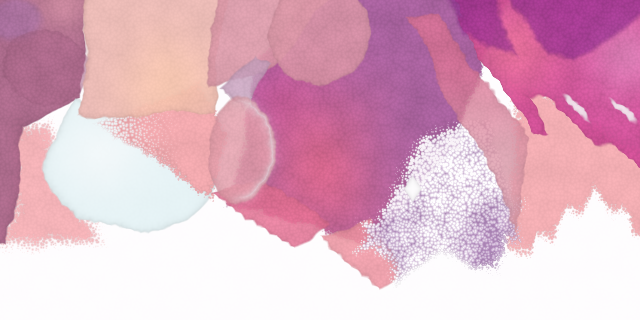
A Shadertoy shader for this background:

```glsl
// Layered watercolour washes in plum, rose and magenta bleeding onto white paper.

const vec3 PAPER = vec3(.995, .99, .995);
const vec3 PLUM = vec3(.66, .40, .53);
const vec3 PEACH = vec3(.91, .71, .69);
const vec3 ROSE = vec3(.84, .58, .64);
const vec3 SALMON = vec3(.94, .66, .68);
const vec3 ICE = vec3(.90, .95, .96);
const vec3 PURPLE = vec3(.64, .36, .60);
const vec3 CRIMSON = vec3(.83, .38, .53);
const vec3 MAGENTA = vec3(.79, .29, .57);
const vec3 VIOLET = vec3(.54, .17, .54);
const vec3 LAVENDER = vec3(.62, .44, .67);

vec2 hash2(vec2 p) {
    vec3 h = fract(p.xyx * vec3(.1031, .1030, .0973));
    h += dot(h, h.yzx + 33.33);
    return fract((h.xx + h.yz) * h.zy);
}

// Distance to the nearest scattered point, centred on zero
float cellular(vec2 p) {
    vec2 cell = floor(p), f = fract(p);
    float nearest = 2.;
    for (int i = 0; i < 9; i++) {
        vec2 o = vec2(i % 3 - 1, i / 3 - 1);
        nearest = min(nearest, length(o + hash2(cell + o + 50.) - f));
    }
    return nearest - .5;
}

// Layered sines bend straight edges into wet ones
vec2 wobble(vec2 p) {
    vec2 sum = vec2(0);
    float freq = 11., amp = .008;
    for (int i = 0; i < 4; i++) {
        sum += amp * sin(freq * p.yx + vec2(1.3, 4.1) * float(i) + 2. * sin(freq * .6 * p));
        freq *= 1.9;
        amp *= .55;
    }
    return sum;
}

float edge(vec2 p, vec2 a, vec2 b) {
    vec2 d = normalize(b - a);
    return dot(p - a, vec2(-d.y, d.x));
}

// Convex quad, corners clockwise in pairs; negative inside
float quad(vec2 p, vec4 ab, vec4 cd) {
    return max(max(edge(p, ab.xy, ab.zw), edge(p, ab.zw, cd.xy)),
               max(edge(p, cd.xy, cd.zw), edge(p, cd.zw, ab.xy)));
}

// Ellipse as centre and radii
float oval(vec2 p, vec4 e) {
    return (length((p - e.xy) / e.zw) - 1.) * min(e.z, e.w);
}

float glow(vec2 p, vec4 e) {
    vec2 d = (p - e.xy) / e.zw;
    return exp(-dot(d, d));
}

// Lay one pigment with a darker drying rim
vec3 wash(vec3 under, float d, vec3 tint, float alpha, float soft) {
    float rim = .1 * exp(-abs(d) / .007);
    return mix(under, tint * (1. - rim), alpha * smoothstep(soft, -soft, d));
}

void mainImage(out vec4 fragColor, in vec2 fragCoord) {
    vec2 uv = fragCoord / iResolution.xy * vec2(2, 1);
    float fine = 1.2 / iResolution.y;
    float grain = cellular(uv * 105.);
    float mottle = cellular(uv * 13. + 4. * wobble(uv * 2.));
    vec2 p = uv + wobble(uv) + .008 * cellular(uv * 38.);
    float dry = .04 * grain + .03 * mottle;
    vec3 col = PAPER;

    // Salmon fringes at both sides
    float fringe = .4 - .9 * abs(p.x - 1.85) + .02 * sin(p.x * 75.);
    float d = quad(p, vec4(1.61, .73, 2.06, .5), vec4(2.06, .2, 1.6, .24));
    col = wash(col, max(d, fringe - p.y) + dry, SALMON, .95, .018);
    d = quad(p, vec4(.06, .62, .15, .6), vec4(.29, .24, .02, .25));
    col = wash(col, d + dry, SALMON, .9, .025);

    // Plum corner
    d = min(quad(p, vec4(-.1, 1.1, .28, 1.1), vec4(.24, .69, .07, .6)),
            quad(p, vec4(-.1, 1.1, .165, 1.1), vec4(.02, .24, -.1, .24)));
    col = wash(col, d, mix(PLUM, ROSE, .6 * glow(p, vec4(.2, 1, .12, .1))), .97, fine);
    col = wash(col, oval(p, vec4(.04, .94, .08, .07)), LAVENDER, .45, .02);
    col = wash(col, oval(p, vec4(.14, .79, .13, .12)), PLUM, .6, fine);

    // Ice pool and the pink drying over it
    d = min(oval(p, vec4(.41, .47, .27, .19)),
            quad(p, vec4(.23, .69, .4, .62), vec4(.5, .4, .15, .5)));
    col = wash(col, d, mix(ICE, PAPER, .5 * glow(p, vec4(.32, .52, .13, .13))), 1., fine);
    d = quad(p, vec4(.3, .62, .62, .72), vec4(.7, .58, .66, .39));
    col = wash(col, d + .5 * dry, SALMON, smoothstep(.24, .48, p.x + .25 * grain), .008);

    // Purple heart with a crimson core
    d = min(quad(p, vec4(.78, .78, 1.05, 1.1), vec4(1.62, 1.1, 1.42, .54)),
            quad(p, vec4(.8, .8, 1.44, .6), vec4(1.17, .24, .72, .36)));
    vec3 tint = mix(PURPLE, MAGENTA, .55 * glow(p, vec4(.88, .68, .16, .16)));
    tint = mix(tint, CRIMSON, .95 * glow(p, vec4(1, .46, .19, .24)));
    col = wash(col, d + .4 * dry, tint, .97, .008);

    // Pale peach and rose sheets along the top
    d = quad(p, vec4(.27, 1.1, .73, 1.1), vec4(.66, .64, .25, .64));
    tint = mix(PEACH, vec3(.96, .76, .67), glow(p, vec4(.53, .73, .15, .15)));
    col = wash(col, d, tint, .93, fine);
    d = quad(p, vec4(.69, 1.1, 1.1, 1.1), vec4(.86, .8, .65, .72));
    col = wash(col, d, ROSE, .9, fine);
    col = wash(col, oval(p, vec4(1, .9, .155, .16)), ROSE, .85, fine);
    d = quad(p, vec4(.68, .72, .8, .83), vec4(.85, .81, .76, .66));
    col = wash(col, d, vec3(.77, .62, .73), .85, fine);

    // Lower drips and the pale-rimmed petal
    d = quad(p, vec4(.66, .4, .82, .44), vec4(1.03, .3, .92, .215));
    col = wash(col, d, vec3(.87, .43, .56), .85, fine);
    d = quad(p, vec4(1, .26, 1.15, .33), vec4(1.25, .15, 1.18, .1));
    col = wash(col, d, vec3(.92, .57, .62), .85, fine);
    d = oval(p, vec4(.75, .53, .1, .17));
    col = wash(col, d, mix(ROSE, SALMON, .3), .85, fine);
    col = mix(col, ICE, .5 * exp(-abs(d + .01) / .008) * smoothstep(.7, .8, p.x));

    // Dry lavender brushwork around a bare patch
    d = min(quad(p, vec4(1.34, .58, 1.52, .63), vec4(1.62, .27, 1.14, .24)),
            quad(p, vec4(1.14, .3, 1.62, .36), vec4(1.55, .16, 1.25, .12)));
    d = max(d, .22 - .6 * abs(p.x - 1.38) - p.y);
    float density = .25 + .65 * glow(p, vec4(1.57, .22, .14, .14))
                  + .3 * glow(p, vec4(1.2, .27, .12, .12)) + .9 * grain + .4 * mottle;
    col = wash(col, d + dry, mix(PAPER, LAVENDER, clamp(density, 0., .9)), .93, .012);

    // Diagonal rose ribbon
    d = quad(p, vec4(1.27, .95, 1.36, .96), vec4(1.65, .56, 1.62, .28));
    col = wash(col, d, mix(ROSE, CRIMSON, .7 * smoothstep(.45, .85, p.y)), .8, fine);

    // Magenta corner under a violet veil
    d = min(quad(p, vec4(1.36, 1.1, 2.1, 1.1), vec4(2.1, .42, 1.6, .73)),
            quad(p, vec4(1.4, .98, 1.55, .86), vec4(1.69, .58, 1.66, .57)));
    tint = mix(MAGENTA, vec3(.87, .39, .57), glow(p, vec4(1.62, .84, .13, .13)));
    tint = mix(tint, vec3(.84, .45, .68), glow(p, vec4(1.96, .83, .12, .12)));
    col = wash(col, d + .015 * sin(p.x * 48. + p.y * 30.), tint, .95, fine);
    d = min(quad(p, vec4(1.5, 1.1, 2.1, 1.02), vec4(1.8, .81, 1.72, .83)),
            quad(p, vec4(1.34, 1.1, 1.5, 1.1), vec4(1.62, .82, 1.45, .9)));
    col = wash(col, d, VIOLET, .65, .012);

    // Bare paper tears and chip
    for (int i = 0; i < 2; i++) {
        vec2 t = p - vec2(1.8 + .16 * float(i), .66);
        t.y += .8 * t.x;
        col = wash(col, oval(t, vec4(0, 0, .04, .014)), PAPER, .85, fine);
    }
    vec2 chip = abs(uv - vec2(1.29, .41)) / vec2(.028, .042);
    col = wash(col, .025 * (chip.x + chip.y - 1.), PAPER, 1., fine);

    // Pigment grain, strongest where the paint is dense
    col *= 1. - (1. - col.g) * (.16 * grain + .14 * mottle);
    fragColor = vec4(clamp(col, 0., 1.), 1);
}
```
